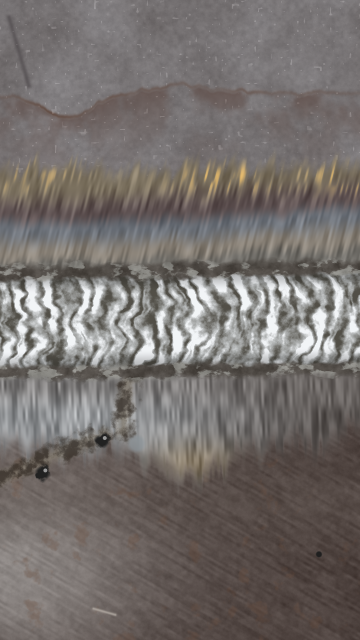
Give the GLSL for this texture, as a Shadertoy shader.

```glsl
float hash(vec2 p) {
  p = fract(p * vec2(0.1031, 0.1137));
  p += dot(p, p.yx + 33.33);
  return fract((p.x + p.y) * p.x * 17.3);
}

float noise(vec2 p) {
  vec2 i = floor(p), f = fract(p);
  f = f * f * (3.0 - 2.0 * f);
  return mix(mix(hash(i), hash(i + vec2(1, 0)), f.x),
             mix(hash(i + vec2(0, 1)), hash(i + vec2(1, 1)), f.x), f.y);
}

float fbm(vec2 p) {
  float sum = 0.0, amp = 0.53;
  for (int i = 0; i < 4; i++) {
    sum += amp * noise(p);
    p = mat2(1.6, 1.2, -1.2, 1.6) * p + 7.3;
    amp *= 0.5;
  }
  return sum;
}

float rise(float a, float b, float x) { return smoothstep(a, b, x); }

float bell(float x, float width) { return exp(-x * x / (width * width)); }

float segment(vec2 p, vec2 a, vec2 b) {
  vec2 d = b - a;
  return length(p - a - d * clamp(dot(p - a, d) / dot(d, d), 0.0, 1.0));
}

float disc(vec2 p, vec2 centre, float radius) {
  return 1.0 - rise(radius * 0.6, radius * 1.2, length(p - centre));
}

// Vertical brush marks, leaning by slant
float brushed(vec2 p, float slant) {
  float x = p.x - slant * p.y;
  return 0.6 * noise(vec2(x * 140.0, p.y * 24.0)) + 0.4 * noise(vec2(x * 75.0, p.y * 13.0));
}

vec3 upperPlate(vec2 p) {
  float cloud = fbm(p * 7.0);
  vec3 c = mix(vec3(0.41, 0.39, 0.39), vec3(0.54, 0.53, 0.54), cloud);
  c += 0.09 * (fbm(p * 80.0) - 0.5);
  // Rust stain and its tide line
  float tide = 1.52 - 0.066 * bell(p.x - 0.18, 0.11) + 0.02 * bell(p.x - 0.5, 0.1);
  float below = tide + 0.025 * (fbm(p.xx * 18.0) - 0.5) - p.y;
  float stain = rise(0.0, 0.01, below) * exp(-max(below, 0.0) * 10.0);
  c = mix(c, vec3(0.38, 0.31, 0.29), stain * rise(0.3, 0.7, fbm(p * 14.0)) * 0.8);
  c = mix(c, vec3(0.38, 0.29, 0.25), bell(below, 0.006) * cloud * (1.2 - 0.5 * p.x));
  float scratch = segment(p, vec2(0.025, 1.73), vec2(0.08, 1.54));
  c = mix(c, vec3(0.30, 0.28, 0.29), 0.6 * bell(scratch, 0.007));
  return c + 0.1 * rise(0.85, 1.0, noise(p * 110.0));
}

// Heat colours above the weld, rising to the right
vec3 heatTint(vec2 p, float marks) {
  float t = p.y - 0.045 * p.x + 0.05 * (fbm(p * vec2(9, 6)) - 0.5) + 0.03 * (marks - 0.5);
  vec3 c = mix(vec3(0.45, 0.44, 0.42), vec3(0.54, 0.51, 0.47), rise(1.03, 1.07, t));
  c = mix(c, vec3(0.43, 0.45, 0.48), rise(1.07, 1.13, t));
  c = mix(c, vec3(0.36, 0.31, 0.31), rise(1.13, 1.18, t));
  c = mix(c, vec3(0.49, 0.45, 0.38), rise(1.18, 1.25, t));
  float gold = bell(p.x - 0.63, 0.14) + bell(p.x - 0.97, 0.1) + 0.6 * bell(p.x - 0.06, 0.15);
  gold *= bell(p.y - 1.285, 0.04) * rise(0.5, 0.85, marks);
  return mix(c, vec3(0.84, 0.66, 0.34), min(gold, 0.9)) + 0.26 * (marks - 0.5);
}

vec3 lowerPlate(vec2 p) {
  float sheen = bell(p.x, 0.43) * bell(p.y - 0.22, 0.32);
  vec3 c = mix(vec3(0.30, 0.255, 0.24), vec3(0.57, 0.55, 0.54), sheen * 0.95);
  c = mix(c, vec3(0.38, 0.34, 0.32), 0.4 * bell(p.y - 0.4, 0.12));
  float scuffs = noise(mat2(70, 15, 120, -9) * p);
  c += 0.07 * (scuffs - 0.5) + 0.05 * (fbm(p * 9.0) - 0.5) + 0.08 * (fbm(p * 80.0) - 0.5);
  c = mix(c, vec3(0.42, 0.30, 0.23), 0.3 * rise(0.66, 0.8, fbm(p * 22.0)));
  float nick = segment(p, vec2(0.26, 0.087), vec2(0.32, 0.07));
  c = mix(c, vec3(0.70, 0.67, 0.64), 0.8 * bell(nick, 0.004));
  return mix(c, vec3(0.12), disc(p, vec2(0.886, 0.238), 0.009));
}

vec3 lowerBrushed(vec2 p, float marks) {
  vec3 c = mix(vec3(0.58, 0.59, 0.60), vec3(0.38, 0.36, 0.35), rise(0.25, 0.95, p.x));
  c = mix(c, vec3(0.55, 0.48, 0.37), 0.7 * bell(p.x - 0.54, 0.13) * bell(p.y - 0.49, 0.06));
  c = mix(c, vec3(0.42, 0.40, 0.39), 0.6 * rise(0.62, 0.71, p.y));
  return c + (0.5 - 0.2 * p.x) * (marks - 0.48);
}

// Broken crescent ripples; v runs from -1 to 1 across the bead
vec3 weldBead(vec2 p, float v) {
  float rows = abs(v) * 2.0 - 1.0;
  float bend = mix(0.016 * rows * rows, 0.03 * v * v, rise(0.25, 0.6, p.x));
  float phase = (p.x + bend) * 23.0 + 1.6 * (fbm(p * vec2(14, 18)) - 0.5);
  float f = fract(phase), id = floor(phase);
  float crest = rise(0.0, 0.35, f) * (1.0 - rise(0.55, 1.0, f));
  float glint = noise(vec2(phase * 5.0, p.y * 26.0));
  float light = 0.12 + crest * (0.1 + 0.8 * noise(vec2(id * 7.0, p.y * 17.0)));
  light += 0.4 * (glint - 0.4) + 0.8 * (fbm(p * 52.0) - 0.5) + 0.1 * bell(v + 0.45, 0.35);
  light -= 0.16 * bell(p.x - 0.4, 0.06) + 0.1 * rise(0.75, 1.0, p.x);
  vec3 c = mix(vec3(0.32, 0.31, 0.28), vec3(0.69, 0.70, 0.70), rise(-0.05, 0.55, light));
  c = mix(c, vec3(0.95, 0.96, 0.97), rise(0.45, 0.8, light));
  return c * (1.0 - 0.22 * rise(0.65, 1.0, abs(v)));
}

void mainImage(out vec4 fragColor, in vec2 fragCoord) {
  vec2 p = fragCoord / iResolution.xy * vec2(1.0, 16.0 / 9.0);
  float upMarks = brushed(p, 0.25), downMarks = brushed(p, -0.03);

  // Plates and their ragged brushed zones
  float top = 1.265 + 0.055 * noise(vec2(p.x - 0.25 * p.y, 0) * 38.0) + 0.05 * upMarks;
  vec3 col = mix(heatTint(p, upMarks), upperPlate(p), rise(-0.03, 0.025, p.y - top));
  float bottom = 0.45 - 0.085 * bell(p.x - 0.53, 0.1) + 0.05 * rise(0.7, 1.0, p.x)
               + 0.06 * noise(vec2(p.x * 40.0, 5)) + 0.07 * downMarks;
  vec3 lower = mix(lowerPlate(p), lowerBrushed(p, downMarks), rise(-0.04, 0.06, p.y - bottom));
  col = mix(lower, col, rise(0.86, 0.89, p.y));

  // Spatter trail, droplets and a pale spot
  float trail = min(segment(p, vec2(-0.02, 0.44), vec2(0.29, 0.57)),
                    segment(p, vec2(0.34, 0.58), vec2(0.355, 0.72)));
  float crumbs = fbm(p * 48.0);
  vec3 crust = mix(vec3(0.22, 0.19, 0.16), vec3(0.54, 0.51, 0.46), rise(0.3, 0.75, crumbs));
  col = mix(col, crust, 0.8 - 0.8 * rise(0.005, 0.038, trail + 0.05 * (crumbs - 0.5)));
  col = mix(col, vec3(0.55, 0.58, 0.60), 0.75 * disc(p, vec2(0.38, 0.545), 0.025));
  for (float i = 0.0; i < 2.0; i++) {
    vec2 centre = vec2(0.12, 0.465) + i * vec2(0.165, 0.09);
    col = mix(col, vec3(0.13), disc(p + 0.03 * (crumbs - 0.5), centre, 0.02));
    col = mix(col, vec3(0.6), disc(p, centre + 0.006, 0.006));
  }

  // Slag border with pale flakes, then the weld
  float v = (p.y - 0.882 - 0.012 * p.x) / 0.122;
  float edge = abs(v) + 0.24 * (fbm(p * vec2(26, 36)) - 0.5);
  float flakes = rise(0.48, 0.66, fbm(p * vec2(32, 50)));
  vec3 slag = mix(vec3(0.31, 0.29, 0.27), vec3(0.60, 0.60, 0.58), flakes * 0.8);
  col = mix(slag + 0.2 * (crumbs - 0.5), col, rise(1.2, 1.4, edge));
  col = mix(weldBead(p, v), col, rise(0.93, 1.05, edge));
  fragColor = vec4(clamp(col, 0.0, 1.0), 1.0);
}
```
